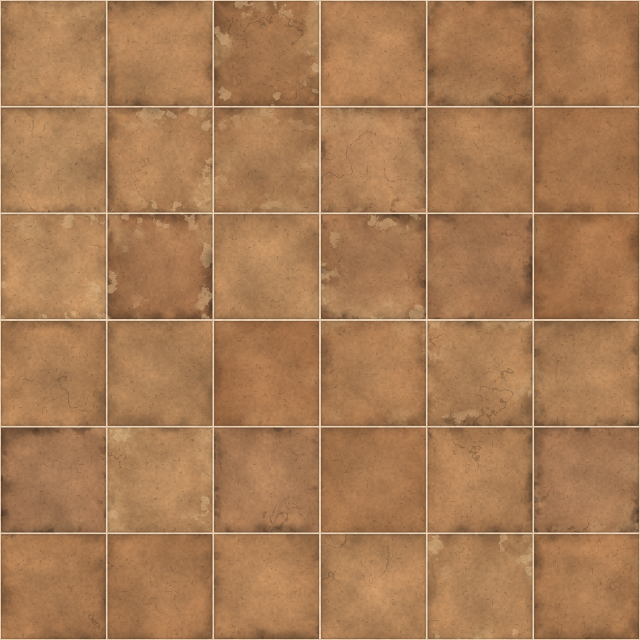
Reproduce this texture procedurally as a WebGL 2 fragment shader.

```glsl
#version 300 es
precision highp float;
// Six by six worn terracotta floor tiles with thin cream grout.
uniform vec2 u_resolution;
out vec4 fragColor;

const float TILES = 6.0;

float hash(vec2 p) {
    vec3 q = fract(vec3(p.xyx) * 0.1031);
    q += dot(q, q.yzx + 33.33);
    return fract((q.x + q.y) * q.z);
}

float noise(vec2 p) {
    vec2 i = floor(p), f = fract(p);
    f = f * f * (3.0 - 2.0 * f);
    return mix(mix(hash(i), hash(i + vec2(1, 0)), f.x),
               mix(hash(i + vec2(0, 1)), hash(i + vec2(1, 1)), f.x), f.y);
}

float fbm(vec2 p) {
    float sum = 0.0, weight = 0.5;
    for (int i = 0; i < 5; i++) {
        sum += weight * noise(p);
        p = mat2(1.6, 1.2, -1.2, 1.6) * p + 7.3;
        weight *= 0.5;
    }
    return sum / 0.97;
}

// Fired clay: a tone per tile, soft clouds, worn rims, chips and grain.
vec3 clay(vec2 id, vec2 f, float edge) {
    vec2 p = f + id * 13.7 + 50.0;
    float tone = hash(id + 3.1);
    float grey = hash(id + 17.4);
    float wear = hash(id + 41.9);

    vec3 color = mix(vec3(0.61, 0.41, 0.26), vec3(0.71, 0.53, 0.36), tone);
    color = mix(color, vec3(0.63, 0.46, 0.33), 0.75 * smoothstep(0.55, 0.95, grey));

    // Broad clouds, paler toward the middle of the tile
    float cloud = fbm(p * 2.3);
    float mottle = fbm(p * 7.0 + 31.0);
    color *= 1.0 + 0.34 * (cloud - 0.5) + 0.16 * (mottle - 0.5);
    color += vec3(0.025, 0.028, 0.025) * smoothstep(0.05, 0.4, edge);

    // Uneven dark rim
    float rim = 1.0 - smoothstep(0.0, 0.13, edge + 0.14 * (mottle - 0.45));
    float rimMask = smoothstep(0.35, 0.7, noise(p * 2.1 + 90.0));
    color *= 1.0 - rim * (0.05 + 0.17 * rimMask * (0.4 + grey));

    // Pale rubbed patches and small chips near the edges
    float nearEdge = 1.0 - smoothstep(0.04, 0.3, edge);
    float rubbed = smoothstep(0.5, 0.72, fbm(p * 3.2 + 140.0));
    color = mix(color, vec3(0.80, 0.64, 0.45), 0.6 * wear * rubbed * (0.2 + 0.8 * nearEdge));
    float chip = smoothstep(0.62, 0.68, fbm(p * 8.0 + 210.0));
    color = mix(color, vec3(0.83, 0.69, 0.51),
                0.55 * chip * nearEdge * smoothstep(0.5, 0.9, wear));

    // Dark stains hugging the rim
    float stain = smoothstep(0.57, 0.7, fbm(p * 9.0 + 260.0));
    color *= 1.0 - 0.3 * stain * (1.0 - smoothstep(0.0, 0.12, edge)) * grey;

    // Hairline cracks on some tiles
    float vein = abs(fbm(p * 2.6 + 300.0) - 0.5);
    float crackMask = smoothstep(0.55, 0.75, noise(p * 2.7 + 350.0)) * step(0.45, hash(id + 71.0));
    color *= 1.0 - 0.16 * crackMask * (1.0 - smoothstep(0.002, 0.012, vein));

    // Sandy grain and sparse pits
    float grain = 0.6 * noise(p * 42.0) + 0.4 * noise(p * 85.0 + 11.0);
    color *= 1.0 + 0.13 * (grain - 0.5);
    color *= 1.0 - 0.12 * smoothstep(0.84, 0.96, noise(p * 55.0 + 400.0));
    return color;
}

void main() {
    vec2 uv = gl_FragCoord.xy / u_resolution * TILES;
    vec2 id = floor(uv), f = fract(uv);
    vec2 toEdge = min(f, 1.0 - f);
    float edge = min(toEdge.x, toEdge.y);
    float pixel = TILES / min(u_resolution.x, u_resolution.y);

    vec3 color = clay(id, f, edge);

    // Shadowed lip beside the grout
    color *= 1.0 - 0.14 * (1.0 - smoothstep(0.008, 0.03, edge));

    // Grout
    vec3 grout = vec3(0.92, 0.82, 0.71) + 0.06 * (noise(uv * 30.0) - 0.5);
    float line = 1.0 - smoothstep(0.008 - 0.5 * pixel, 0.008 + 0.5 * pixel, edge);
    fragColor = vec4(mix(color, grout, line), 1.0);
}
```
